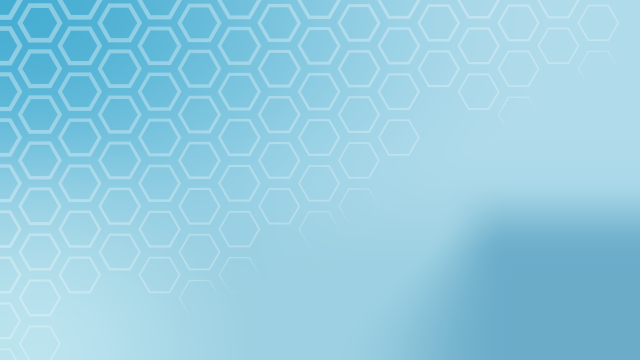
Give the GLSL for this background, as a WebGL 2 fragment shader.

```glsl
#version 300 es
precision highp float;

#define COLUMN 0.1108
#define ROW 0.1273
#define APOTHEM 0.0481
#define THICK 0.0070
#define THIN 0.0019
#define PALE vec3(0.685, 0.857, 0.918)
#define MIST vec3(0.610, 0.815, 0.885)
#define AZURE vec3(0.275, 0.680, 0.825)
#define STEEL vec3(0.420, 0.678, 0.790)
#define GLOW vec3(0.735, 0.893, 0.935)

uniform vec2 u_resolution;
out vec4 outColor;

// Soft colour fields; p runs right and down from the top left, in canvas heights
vec3 backdrop(vec2 p) {
    vec3 color = mix(PALE, MIST, smoothstep(0.38, 0.80, p.y));

    float azure = 1.0 - smoothstep(0.0, 1.7, length(p / vec2(0.903, 0.544)));
    color = mix(color, AZURE, azure);

    float glow = 1.0 - smoothstep(0.0, 0.70, length(p - vec2(0.09, 1.0)));
    color = mix(color, GLOW, glow);

    // Dark corner: its left side softens towards the bottom
    float leftEdge = mix(1.22, 0.94, smoothstep(0.58, 1.0, p.y));
    float corner = smoothstep(leftEdge, 1.41, p.x) * smoothstep(0.49, 0.72, p.y);
    return mix(color, STEEL, corner);
}

// Centre of the nearest cell, from two interleaved rectangular lattices
vec2 nearestCell(vec2 p) {
    vec2 period = vec2(2.0 * COLUMN, ROW);
    vec2 even = round(p / period) * period;
    vec2 odd = (floor(p / period) + 0.5) * period;
    return distance(p, even) < distance(p, odd) ? even : odd;
}

// Distance to a hexagon with flat top and bottom
float hexagon(vec2 p, float apothem) {
    p = abs(p);
    return max(p.y, dot(p, vec2(0.866, 0.5))) - apothem;
}

// Last diagonal rank shown in each column, a ragged wave
float lastRank(float column) {
    float bend = max(column - 12.0, 0.0);
    float phase = 6.2832 * (column - 2.5) / 8.5 + 0.2 * bend * bend;
    return 8.68 - 0.7 * cos(phase) - 0.5 * cos(2.0 * phase);
}

// Opacity of the outlines, thinning and fading along the diagonal
float honeycomb(vec2 p, float pixel) {
    vec2 center = nearestCell(p);
    float column = round(center.x / COLUMN);
    float rank = round(center.y / ROW + 0.5 * column);
    float localRank = p.y / ROW + 0.5 * p.x / COLUMN;

    float halfWidth = mix(THICK, THIN, clamp(rank / 9.0, 0.0, 1.0));
    float edge = abs(hexagon(p - center, APOTHEM)) - halfWidth;
    float line = clamp(0.5 - edge / pixel, 0.0, 1.0);

    float fade = 1.0 - smoothstep(8.3, 9.5, localRank);
    float shown = step(rank, lastRank(column));
    return line * fade * shown * mix(0.38, 0.26, clamp(rank / 8.0, 0.0, 1.0));
}

void main() {
    float pixel = 1.0 / u_resolution.y;
    vec2 p = vec2(gl_FragCoord.x, u_resolution.y - gl_FragCoord.y) * pixel;
    vec3 color = mix(backdrop(p), vec3(1.0), honeycomb(p, pixel));
    outColor = vec4(color, 1.0);
}
```
